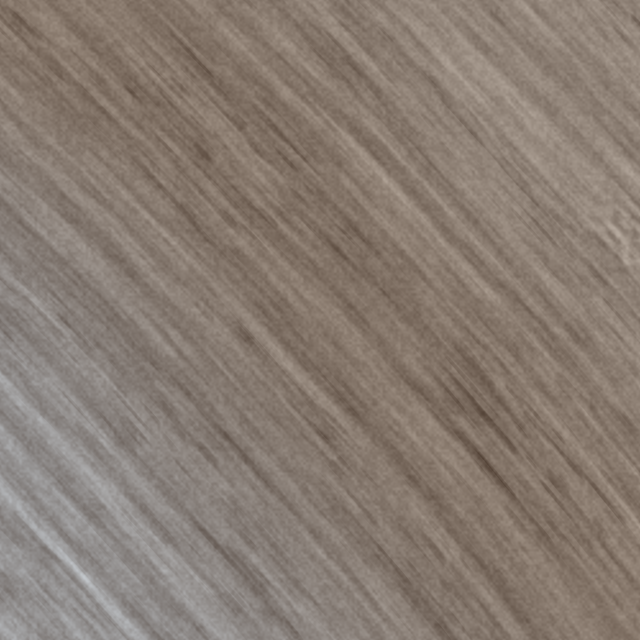
Give the GLSL for this texture, as a WebGL 2 fragment shader.

```glsl
#version 300 es
precision highp float;
// Brushed wood veneer with diagonal, gently bowed grain under a cool sheen.
// Stretched value noise in grain space gives grooves, streaks and pores;
// a slope term lights the groove edges and a fine speckle roughens the face.
uniform vec2 u_resolution;
out vec4 fragColor;

const vec2 GRAIN_DIR = vec2(0.67, -0.742);
const vec3 BROWN = vec3(0.507, 0.447, 0.398);
const vec3 PALE  = vec3(0.560, 0.508, 0.464);
const vec3 COOL  = vec3(0.570, 0.560, 0.558);

float hash(ivec2 cell, uint seed) {
  uint h = uint(cell.x) * 1597334677u ^ uint(cell.y) * 3812015801u ^ seed * 2654435769u;
  h = (h ^ (h >> 16)) * 2246822519u;
  h = (h ^ (h >> 13)) * 3266489917u;
  return float((h ^ (h >> 16)) >> 8) / 16777216.0;
}

// Smooth value noise in -1..1
float noise(vec2 p, uint seed) {
  ivec2 c = ivec2(floor(p));
  vec2 f = fract(p);
  f = f * f * (3.0 - 2.0 * f);
  float low = mix(hash(c, seed), hash(c + ivec2(1, 0), seed), f.x);
  float high = mix(hash(c + ivec2(0, 1), seed), hash(c + ivec2(1, 1), seed), f.x);
  return 2.0 * mix(low, high, f.y) - 1.0;
}

// x runs across the grain, y along it
vec2 grainSpace(vec2 p) {
  float along = dot(p, GRAIN_DIR);
  float across = dot(p, vec2(-GRAIN_DIR.y, GRAIN_DIR.x));
  across += 0.055 * along * along;
  across += 0.004 * noise(vec2(across * 5.0, along * 3.5), 1u);
  return vec2(across, along);
}

// Wandering grooves at a loose spacing, with uneven narrower bands on top
float bands(vec2 g) {
  float phase = g.x * 105.0 + 2.6 * noise(g * vec2(9.0, 0.8), 4u);
  float grooves = sin(phase) * (0.55 + 0.45 * noise(g * vec2(14.0, 1.3), 5u));
  return 0.45 * grooves + 0.45 * noise(g * vec2(24.0, 0.8), 2u)
       + 0.5 * noise(g * vec2(55.0, 1.4), 3u);
}

// Thin streaks, each octave finer and shorter
float streaks(vec2 g) {
  float sum = 0.0, weight = 0.5;
  vec2 scale = vec2(80.0, 2.6);
  for (uint i = 0u; i < 4u; i++) {
    sum += weight * noise(g * scale, 10u + i);
    scale *= vec2(1.42, 2.1);
    weight *= 0.92;
  }
  return sum;
}

// Short dark dashes gathered in loose patches
float pores(vec2 g) {
  float patchy = smoothstep(-0.6, 0.5, noise(g * vec2(13.0, 3.0), 20u));
  float fine = smoothstep(0.15, 0.8, noise(g * vec2(150.0, 20.0), 21u));
  float coarse = smoothstep(0.35, 0.9, noise(g * vec2(100.0, 10.0), 22u));
  return patchy * (0.7 * fine + 0.75 * coarse);
}

// Broken pale lines on the groove edges facing the light
float edgeLight(vec2 g) {
  float slope = bands(g) - bands(g + vec2(0.007, 0.0));
  float broken = smoothstep(0.0, 0.7, noise(g * vec2(140.0, 6.0), 30u));
  return smoothstep(0.05, 0.5, slope) * (0.2 + broken);
}

// Small raised wrinkles inside a soft round spot
float wrinkles(vec2 p, vec2 centre, float radius) {
  float mask = 1.0 - smoothstep(0.3 * radius, radius, length(p - centre));
  return mask * (noise(p * 75.0, 40u) - noise(p * 75.0 + vec2(0.4, 0.35), 40u));
}

float darkKnot(vec2 g, vec2 centre, vec2 size) {
  vec2 d = (g - centre) / size;
  return exp(-dot(d, d)) * (0.7 + 0.5 * noise(g * vec2(110.0, 28.0), 50u));
}

void main() {
  vec2 p = gl_FragCoord.xy / min(u_resolution.x, u_resolution.y);
  vec2 g = grainSpace(p);

  // Slow colour drift: cool corner, brown middle, paler far side
  float drift = g.x + 0.06 * noise(p * 3.0, 60u);
  float sheen = 1.0 - smoothstep(0.12, 0.76, drift);
  vec3 colour = mix(BROWN, PALE, smoothstep(0.86, 1.12, drift));
  colour = mix(colour, COOL, sheen);

  // Grain relief, strongest under the sheen
  float tone = bands(g) * mix(0.040, 0.076, smoothstep(0.0, 0.5, sheen));
  tone += streaks(g) * 0.062;
  tone -= pores(g) * mix(0.085, 0.060, sheen);
  tone += edgeLight(g) * mix(0.045, 0.065, sheen);
  tone += 0.009;

  // Local marks
  tone += wrinkles(p, vec2(0.98, 0.63), 0.085) * 0.09;
  tone -= darkKnot(g, grainSpace(vec2(0.88, 0.77)), vec2(0.013, 0.03)) * 0.07;

  // Surface speckle
  tone += 0.027 * noise(p * 250.0, 70u) + 0.020 * noise(p * 130.0, 71u);

  colour += tone * mix(vec3(1.0, 1.03, 1.02), vec3(0.94, 1.08, 1.18), sheen);
  fragColor = vec4(clamp(colour, 0.0, 1.0), 1.0);
}
```
